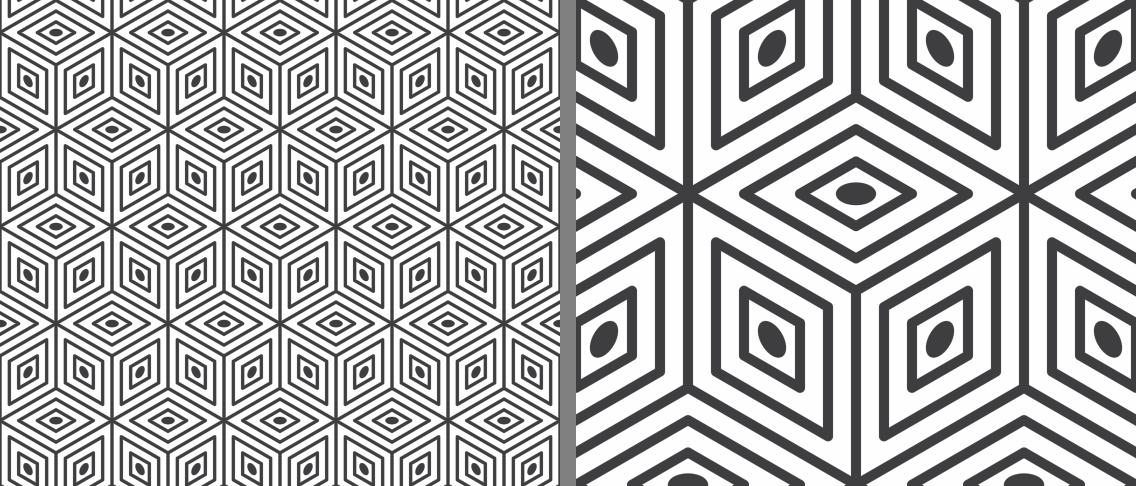
Left, the full canvas; right, a detail of the centre.
A WebGL 2 fragment shader for this pattern:

```glsl
#version 300 es
precision highp float;

uniform vec2 u_resolution;
out vec4 fragColor;

float segmentDistance(vec2 p, vec2 a, vec2 b) {
    vec2 ab = b - a;
    return length(p - a - ab * clamp(dot(p - a, ab) / dot(ab, ab), 0.0, 1.0));
}

float ellipseDistance(vec2 p, vec2 radii) {
    float k = length(p / radii);
    return k * (k - 1.0) / max(length(p / (radii * radii)), 0.001);
}

// Coordinates relative to the nearest rhombus whose long axis lies along x
vec2 rhombusCell(vec2 p) {
    float rowHeight = sqrt(0.75);
    float row = round(p.y / rowHeight);
    return vec2(fract(p.x + 0.5 * row) - 0.5, p.y - row * rowHeight);
}

// Three nested outlines around a solid oval
float eyeDistance(vec2 p) {
    vec2 q = abs(p);
    float d = ellipseDistance(q, vec2(0.060, 0.034));
    for (int ring = 1; ring <= 3; ring++) {
        vec2 corner = vec2(0.5, 0.5 / sqrt(3.0)) * float(ring) / 3.0;
        float outline = segmentDistance(q, vec2(corner.x, 0.0), vec2(0.0, corner.y));
        d = min(d, outline - 0.015);
    }
    return d;
}

void main() {
    // Five lattice sides span the canvas width
    float pixel = 5.0 / u_resolution.x;
    vec2 p = gl_FragCoord.xy * pixel - vec2(0.0, 0.584);

    // The three orientations of rhombus fill the plane
    float d = 1.0;
    for (int i = 0; i < 3; i++) {
        float angle = radians(60.0) * float(i);
        float c = cos(angle), s = sin(angle);
        d = min(d, eyeDistance(rhombusCell(mat2(c, -s, s, c) * p)));
    }

    vec3 paper = vec3(0.995);
    vec3 charcoal = vec3(0.245, 0.245, 0.253);
    float ink = 1.0 - smoothstep(-0.7 * pixel, 0.7 * pixel, d);
    fragColor = vec4(mix(paper, charcoal, ink), 1.0);
}
```
